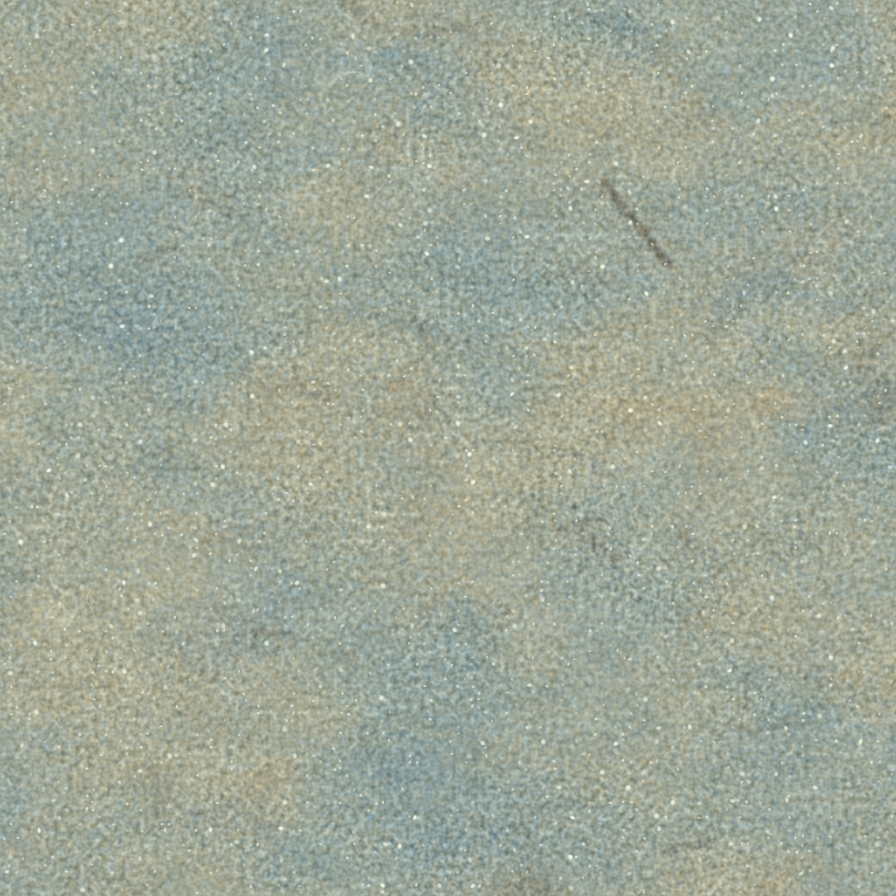
This texture is drawn by a three.js fragment shader. Its source:

```glsl
// Weathered quartzite: blue-green and beige stone with fine grain and pale glints.
varying vec2 vUv;

const vec3 COOL_STONE = vec3(0.570, 0.637, 0.612);
const vec3 WARM_STONE = vec3(0.672, 0.675, 0.582);
const vec3 OCHRE_STAIN = vec3(0.690, 0.625, 0.490);
const vec3 BLUE_STAIN = vec3(0.490, 0.575, 0.590);
const vec3 BROWN_SEAM = vec3(0.460, 0.450, 0.390);
const vec3 GLINT = vec3(0.940, 0.960, 0.890);
const vec3 GRAIN_TINT = vec3(0.050, 0.0, -0.060);

const vec2 PATCH_SCALE = vec2(3.2, 5.0);
const vec2 STAIN_SCALE = vec2(5.0, 8.5);
const float GRAIN_SCALE = 135.0;
const float GRAIN_CONTRAST = 0.19;
const float FINE_GLINT_CELLS = 130.0;
const float LARGE_GLINT_CELLS = 62.0;
const vec2 CREASE_CENTRE = vec2(0.71, 0.75);
const vec2 CREASE_HALF = vec2(0.036, -0.047);
const int SMALL_CREASES = 6;

vec2 hash2(vec2 p) {
  vec3 q = fract(p.xyx * vec3(0.1031, 0.1030, 0.0973));
  q += dot(q, q.yzx + 33.33);
  return fract((q.xx + q.yz) * q.zy);
}

float cornerSlope(vec2 cell, vec2 offset) {
  return dot(hash2(cell) * 2.0 - 1.0, offset);
}

float gradientNoise(vec2 p) {
  vec2 i = floor(p);
  vec2 f = fract(p);
  vec2 u = f * f * f * (f * (f * 6.0 - 15.0) + 10.0);
  vec2 e = vec2(0.0, 1.0);
  float low = mix(cornerSlope(i, f), cornerSlope(i + e.yx, f - e.yx), u.x);
  float high = mix(cornerSlope(i + e.xy, f - e.xy), cornerSlope(i + e.yy, f - e.yy), u.x);
  return mix(low, high, u.y);
}

float fbm(vec2 p) {
  float sum = 0.0;
  float weight = 1.0;
  for (int i = 0; i < 5; i++) {
    sum += weight * gradientNoise(p);
    p = mat2(1.9, 0.6, -0.6, 1.9) * p + 17.3;
    weight *= 0.58;
  }
  return sum;
}

// One jittered soft oval per cell, present in the given share of cells.
float glints(vec2 uv, float cells, float share, float radius) {
  vec2 p = uv * cells;
  vec2 cell = floor(p);
  vec2 pick = hash2(cell + 71.0);
  vec2 d = fract(p) - mix(vec2(0.32), vec2(0.68), hash2(cell + 5.0));
  float angle = 6.283 * pick.y;
  d = mat2(cos(angle), -sin(angle), sin(angle), cos(angle)) * d;
  d.y *= 1.0 + 0.6 * hash2(cell + 29.0).x;
  float brightness = mix(0.35, 1.0, hash2(cell + 13.0).y);
  float dotShape = 1.0 - smoothstep(radius * 0.25, radius, length(d));
  return dotShape * brightness * step(pick.x, share);
}

float segmentDistance(vec2 p, vec2 halfSpan) {
  float t = clamp(dot(p, halfSpan) / dot(halfSpan, halfSpan), -1.0, 1.0);
  return length(p - halfSpan * t);
}

float crease(vec2 p, vec2 halfSpan, float width) {
  return 1.0 - smoothstep(0.1 * width, width, segmentDistance(p, halfSpan));
}

void main() {
  vec2 uv = vUv;
  vec2 warp = vec2(fbm(uv * 6.0 + 3.0), fbm(uv * 6.0 + 41.0));
  vec2 bent = uv + 0.035 * warp;

  // Broad mottling and mineral stains
  float warmth = smoothstep(-0.55, 0.55, fbm(bent * PATCH_SCALE + 9.0));
  vec3 colour = mix(COOL_STONE, WARM_STONE, warmth);
  float ochre = smoothstep(0.15, 0.75, fbm(bent * STAIN_SCALE + 53.0));
  float blue = smoothstep(0.10, 0.75, fbm(bent * STAIN_SCALE + 97.0));
  colour = mix(colour, OCHRE_STAIN, 0.55 * ochre * (0.3 + 0.7 * warmth));
  colour = mix(colour, BLUE_STAIN, 0.60 * blue * (1.0 - 0.6 * warmth));
  colour += 0.05 * fbm(uv * vec2(16.0, 24.0) + 23.0);

  // Brown seams along the bedding, and short creases
  float ridge = 1.0 - abs(gradientNoise(bent * vec2(5.0, 11.0) + 61.0));
  float seamMask = smoothstep(0.05, 0.55, fbm(uv * 4.5 + 131.0));
  float seam = 0.35 * seamMask * smoothstep(0.90, 1.0, ridge);
  vec2 wobble = 0.006 * warp;
  seam = max(seam, 0.75 * crease(uv - CREASE_CENTRE + wobble, CREASE_HALF, 0.009));
  for (int i = 0; i < SMALL_CREASES; i++) {
    vec2 seed = vec2(float(i) * 7.0 + 2.0, 19.0);
    float angle = mix(-1.1, 0.5, hash2(seed + 3.0).x);
    vec2 span = 0.022 * vec2(cos(angle), sin(angle));
    seam = max(seam, 0.35 * crease(uv - hash2(seed) + 2.0 * wobble, span, 0.008));
  }
  colour = mix(colour, BROWN_SEAM, seam);

  // Crystal grain with slight hue variation
  float coarse = gradientNoise(uv * GRAIN_SCALE);
  float fine = gradientNoise(uv * GRAIN_SCALE * 1.75 + 211.0);
  float roughness = 1.0 + 0.5 * gradientNoise(uv * 7.0 + 83.0);
  colour += GRAIN_CONTRAST * roughness * (coarse + 0.75 * fine);
  colour += GRAIN_TINT * gradientNoise(uv * GRAIN_SCALE * 0.8 + 307.0);

  // Raised pale flakes in a few worn areas
  float flakeRidge = 1.0 - abs(gradientNoise(bent * vec2(42.0, 26.0) + 149.0));
  float flakeMask = smoothstep(0.25, 0.65, fbm(uv * 4.0 + 173.0));
  colour = mix(colour, GLINT, 0.35 * flakeMask * smoothstep(0.91, 1.0, flakeRidge));

  // Scattered glints
  float glint = 0.75 * glints(uv, FINE_GLINT_CELLS, 0.11, 0.36);
  glint = max(glint, glints(uv + 0.37, LARGE_GLINT_CELLS, 0.07, 0.27));
  colour = mix(colour, GLINT, glint);

  gl_FragColor = vec4(clamp(colour, 0.0, 1.0), 1.0);
}
```
